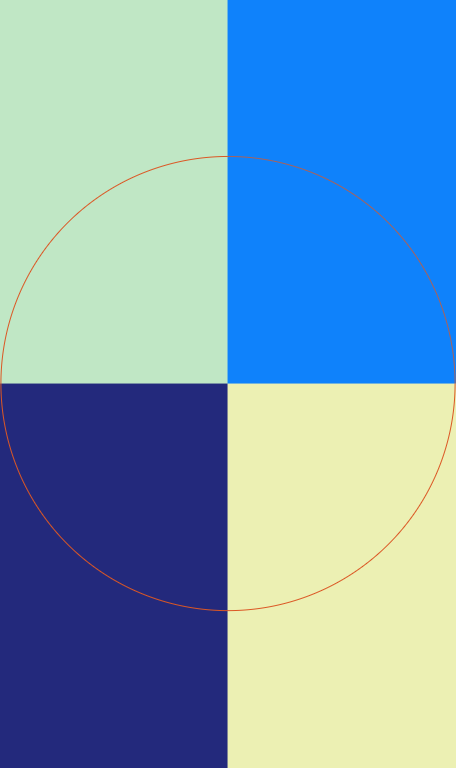
Write a Shadertoy shader that draws this background.

```glsl
// Fraction of a pixel lying on the positive side of an edge
float coverage(float signedDistance, float pixel) {
    return clamp(signedDistance / pixel + 0.5, 0.0, 1.0);
}

void mainImage(out vec4 fragColor, in vec2 fragCoord) {
    // Centred coordinates, in units of the canvas width
    float pixel = 1.0 / iResolution.x;
    vec2 p = (fragCoord - 0.5 * iResolution.xy) * pixel;

    vec3 mint  = vec3(0.753, 0.906, 0.773);
    vec3 azure = vec3(0.060, 0.510, 0.985);
    vec3 navy  = vec3(0.137, 0.161, 0.486);
    vec3 cream = vec3(0.925, 0.941, 0.702);
    vec3 ember = vec3(0.860, 0.340, 0.140);

    // Four quadrants
    float right = coverage(p.x + 0.001, pixel);
    float top = coverage(p.y - 0.001, pixel);
    vec3 color = mix(mix(navy, cream, right), mix(mint, azure, right), top);

    // Thin ring, fainter over the blue quadrant
    float ringDistance = length(p - vec2(0.0, 0.001)) - 0.498;
    float halfWidth = 0.0011;
    float ring = coverage(ringDistance + halfWidth, pixel)
               - coverage(ringDistance - halfWidth, pixel);
    color = mix(color, ember, ring * mix(1.0, 0.75, right * top));

    fragColor = vec4(color, 1.0);
}
```
